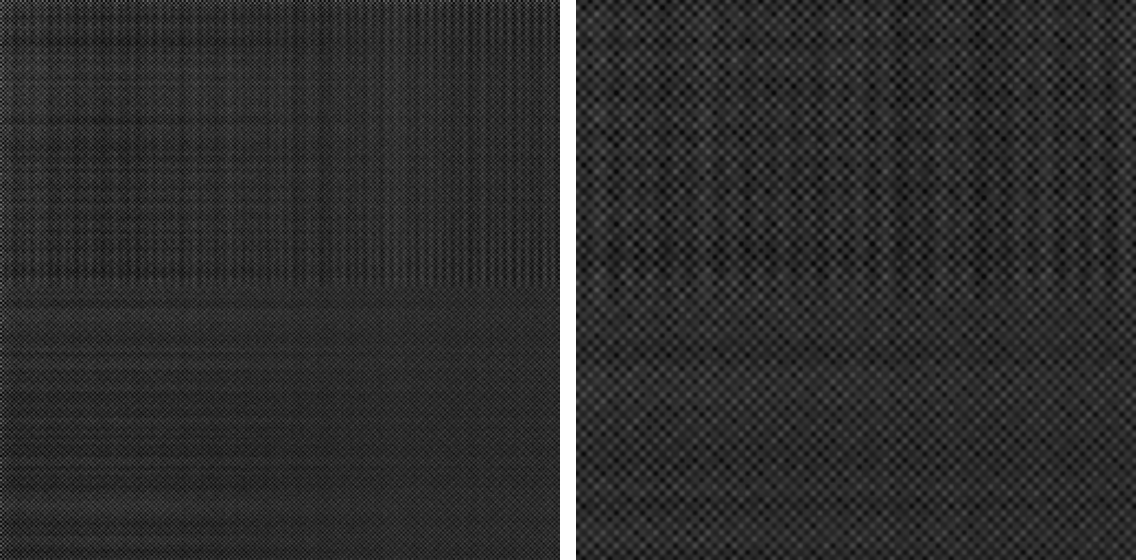
Left, the full canvas; right, a detail of the centre.
A Shadertoy shader for this texture:

```glsl
float hash(vec2 p) {
    vec3 q = fract(vec3(p.xyx) * 0.1031);
    q += dot(q, q.yzx + 33.33);
    return fract((q.x + q.y) * q.z);
}

// Smooth variation along one axis, from -1 to 1
float threadNoise(float x, float seed) {
    float i = floor(x);
    float f = smoothstep(0.0, 1.0, fract(x));
    return 2.0 * mix(hash(vec2(i, seed)), hash(vec2(i + 1.0, seed)), f) - 1.0;
}

void mainImage(out vec4 fragColor, in vec2 fragCoord) {
    const float TAU = 6.28319;
    vec2 uv = fragCoord / iResolution.xy;
    vec2 weave = uv * 128.0;

    // Zones: ribbed upper half, calmer lower right, frayed left and top edges
    float upper = smoothstep(0.485, 0.495, uv.y);
    float left = 1.0 - smoothstep(0.15, 0.8, uv.x);
    float right = smoothstep(0.4, 0.95, uv.x);
    float fray = exp(-uv.x * 110.0) + upper * exp((uv.y - 1.0) * 110.0);

    // Fine checker of threads, each stitch raised by its own amount
    vec2 wave = sin(TAU * weave);
    float lift = 0.45 + 1.1 * hash(floor(weave * 2.0));
    float contrast = 0.07 + 0.012 * upper + 0.012 * left + 0.15 * fray;
    float shade = 0.166 + contrast * lift * wave.x * wave.y;

    // Vertical ribs and a faint stagger, one for every two threads
    vec2 pairWave = sin(TAU * weave * 0.5);
    float ribFade = 0.4 + 0.6 * smoothstep(0.4, 1.0, abs(uv.y - 0.74) * 4.0);
    shade += pairWave.x * upper * ribFade * (0.012 + 0.03 * right + 0.012 * left);
    shade += pairWave.x * pairWave.y * (0.012 + 0.012 * abs(2.0 * uv.x - 1.0));

    // Uneven threads: dark rows on the left, soft columns above
    float row = threadNoise(weave.y, 3.0);
    float column = threadNoise(weave.x, 17.0);
    shade += row * (0.007 + 0.014 * left);
    shade += column * (0.006 + 0.014 * upper);
    shade -= 0.024 * left * smoothstep(0.4, 0.9, threadNoise(weave.y * 0.5, 8.0));

    // Broad tonal drift and brighter frayed edges
    shade += 0.016 * threadNoise(uv.x * 5.0, 29.0) * threadNoise(uv.y * 5.0, 41.0);
    shade += 0.008 * threadNoise(uv.y * 14.0, 53.0) * (0.4 + left);
    shade += 0.025 * upper * exp(-3.5 * length(uv - vec2(0.0, 1.0)));
    shade += 0.05 * fray;

    fragColor = vec4(vec3(clamp(shade, 0.03, 0.45)), 1.0);
}
```
